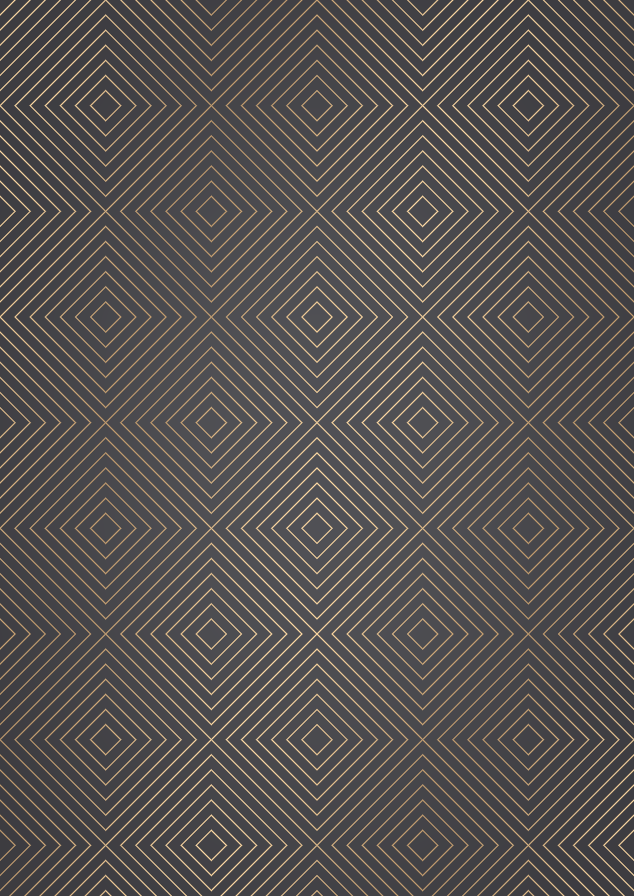
Give the GLSL for this pattern, as a WebGL 1 fragment shader.

```glsl
precision highp float;
// Nested gold diamonds on a charcoal ground: three repeats across, a second set
// offset by half a repeat. Rotated coordinates turn the diamonds into square cells;
// a slanted sheen varies the gold and a soft vignette shades the ground.

uniform vec2 u_resolution;

// Distance to the nearest diamond outline, in canvas widths
float diamondDistance(vec2 p) {
  vec2 q = p * 3.0;
  vec2 cell = abs(fract(vec2(q.x + q.y, q.x - q.y) + 0.5) - 0.5);
  float ring = max(cell.x, cell.y) * 14.0;         // seven rings, centre to edge
  float nearest = max(1.0, floor(ring + 0.5));     // no dot at the centre
  return abs(ring - nearest) / (14.0 * 3.0 * sqrt(2.0));
}

// Share of a pixel-wide window covered by a thin line
float lineCoverage(float dist, float width, float pixel) {
  float d = dist / pixel;
  float halfWidth = 0.5 * width / pixel;
  return clamp(min(d + halfWidth, 0.5) - max(d - halfWidth, -0.5), 0.0, 1.0);
}

// Charcoal, lighter in the middle and darker towards the edges
vec3 ground(vec2 uv) {
  float r = length((uv - vec2(0.5, 0.49)) * vec2(1.0, 0.95));
  return mix(vec3(0.315, 0.315, 0.332), vec3(0.238, 0.235, 0.252),
             smoothstep(0.08, 0.66, r));
}

// Metallic gold with slanted light and dark bands
vec3 gold(vec2 p) {
  float across = dot(p, vec2(0.95, 0.32));
  float sheen = 0.5 + 0.5 * cos(6.28318 * (across - 0.74) / 0.68);
  return mix(vec3(0.76, 0.61, 0.43), vec3(0.99, 0.85, 0.64), sheen);
}

void main() {
  vec2 uv = gl_FragCoord.xy / u_resolution;
  // Width units, measured down from the top left corner
  vec2 p = vec2(gl_FragCoord.x, u_resolution.y - gl_FragCoord.y) / u_resolution.x;

  float line = lineCoverage(diamondDistance(p), 0.00185, 1.0 / u_resolution.x);
  gl_FragColor = vec4(mix(ground(uv), gold(p), line), 1.0);
}
```
